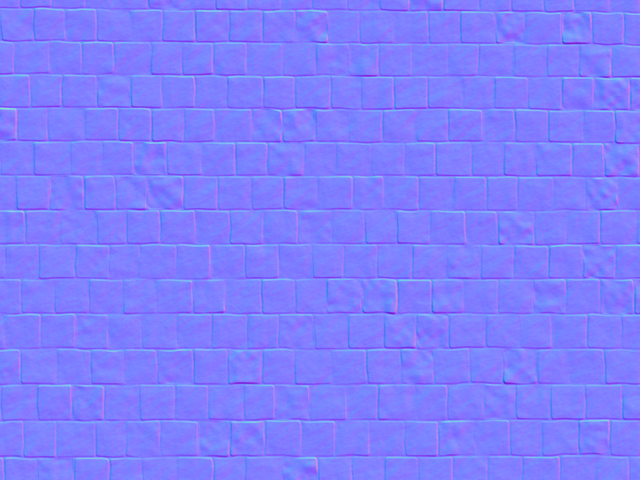
Give the GLSL for this texture map, as a WebGL 2 fragment shader.

```glsl
#version 300 es
precision highp float;

uniform vec2 u_resolution;
out vec4 fragColor;

const float TILE_WIDTH = 0.0687;   // in canvas heights
const float ROW_HEIGHT = 0.0715;
const float BEVEL_WIDTH = 0.0042;
const float CORNER_RADIUS = 0.007;
const float SAMPLE_STEP = 0.0013;

float hash(vec2 p) {
    vec3 q = fract(vec3(p.xyx) * 0.1031);
    q += dot(q, q.yzx + 33.33);
    return fract((q.x + q.y) * q.z);
}

float valueNoise(vec2 p) {
    vec2 cell = floor(p);
    vec2 f = fract(p);
    f = f * f * (3.0 - 2.0 * f);
    float low = mix(hash(cell), hash(cell + vec2(1.0, 0.0)), f.x);
    float high = mix(hash(cell + vec2(0.0, 1.0)), hash(cell + 1.0), f.x);
    return mix(low, high, f.y);
}

float fbm(vec2 p, int octaves, float gain) {
    float sum = 0.0;
    float amplitude = 1.0;
    for (int i = 0; i < octaves; i++) {
        sum += amplitude * (valueNoise(p) - 0.5);
        p = p * 2.03 + 17.3;
        amplitude *= gain;
    }
    return sum;
}

// Courses grow slightly taller and level out towards the bottom.
float courseCoord(vec2 p, float aspect) {
    float down = 1.0 - p.y;
    down -= p.x / aspect * (0.009 - 0.014 * down) + 0.0174;
    return down * (14.69 - 0.854 * down);
}

float jointPosition(float index, float row) {
    return index + 0.13 * (hash(vec2(index + 71.0, row + 23.0)) - 0.5);
}

float roundedBoxDepth(vec2 p, vec2 halfSize, float radius) {
    vec2 q = abs(p) - halfSize + radius;
    return radius - length(max(q, 0.0)) - min(max(q.x, q.y), 0.0);
}

float surfaceHeight(vec2 p, float aspect) {
    // Uneven, hand-cut outlines
    vec2 wobble = vec2(valueNoise(p * 38.0), valueNoise(p * 34.0 + 57.0)) - 0.5;
    vec2 q = p + 0.0032 * wobble;
    q.y += 0.003 * (valueNoise(p * vec2(9.0, 4.0)) - 0.5);

    // Locate the tile in its staggered course
    float course = courseCoord(q, aspect);
    float row = floor(course);
    float pitch = TILE_WIDTH + 0.00027 * row;
    float stagger = 0.5 * mod(row, 2.0) + 0.3 * hash(vec2(row + 5.0, 3.0));
    float u = (q.x - 0.5 * aspect) / pitch + stagger + 9.5;
    float column = floor(u);
    if (u < jointPosition(column, row)) column -= 1.0;
    else if (u > jointPosition(column + 1.0, row)) column += 1.0;
    float left = jointPosition(column, row);
    float right = jointPosition(column + 1.0, row);

    vec2 halfSize = 0.5 * vec2((right - left) * pitch, ROW_HEIGHT);
    vec2 local = vec2((u - 0.5 * (left + right)) * pitch,
                      (0.5 - fract(course)) * ROW_HEIGHT);
    float depth = roundedBoxDepth(local, halfSize, CORNER_RADIUS);
    float rowDepth = halfSize.y - abs(local.y);

    // Raised face with a soft shoulder and its own level and tilt
    vec2 id = vec2(column + 40.0, row + 11.0);
    float level = mix(0.0002, 0.0011, hash(id));
    vec2 tilt = vec2(hash(id + 13.7), hash(id + 29.1)) - 0.5;
    float bevel = smoothstep(0.0, BEVEL_WIDTH, depth);
    float height = level * bevel;
    height += 0.0004 * smoothstep(0.0, BEVEL_WIDTH, rowDepth);
    height += 0.0005 * smoothstep(0.0, 0.02, depth);
    height += 0.035 * dot(tilt, local) * bevel;

    // Dents on the more weathered tiles
    float wear = pow(hash(id + 47.9), 5.0);
    height += 0.0045 * wear * bevel * fbm(p * 34.0 + id, 2, 0.5);

    // Diagonal cleft grain
    vec2 grain = vec2(p.x - p.y, 0.6 * (p.x + p.y));
    height += 0.0014 * fbm(grain * 32.0 + 80.0, 4, 0.5);
    return height;
}

vec2 surfaceSlope(vec2 p, float aspect, float e) {
    float dx = surfaceHeight(p + vec2(e, 0.0), aspect)
             - surfaceHeight(p - vec2(e, 0.0), aspect);
    float dy = surfaceHeight(p + vec2(0.0, e), aspect)
             - surfaceHeight(p - vec2(0.0, e), aspect);
    return vec2(dx, dy) / (2.0 * e);
}

void main() {
    vec2 p = gl_FragCoord.xy / u_resolution.y;
    float aspect = u_resolution.x / u_resolution.y;
    vec2 slope = surfaceSlope(p, aspect, SAMPLE_STEP);
    vec3 normal = normalize(vec3(-slope, 1.0));
    fragColor = vec4(0.5 + 0.5 * normal, 1.0);
}
```
